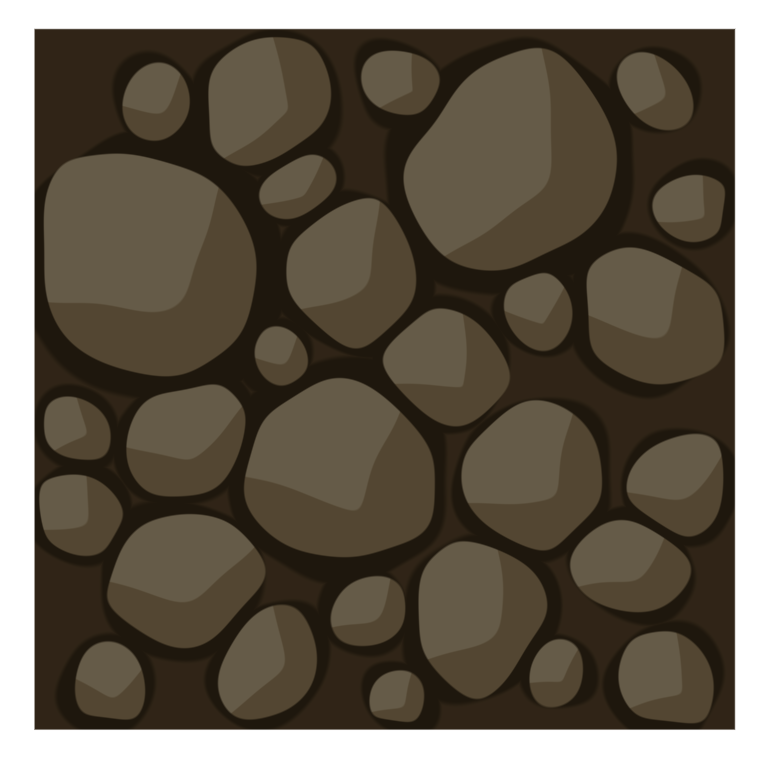
Give the GLSL for this texture, as a Shadertoy shader.

```glsl
// Flat-shaded cobbles set in dark soil, on a square panel with a white margin.
// Discs of falling size are packed greedily; their weighted Voronoi cells are
// rounded into stones, and each stone gets a lit face and a shaded face.

const vec3 PAPER = vec3(1.0);
const vec3 SOIL = vec3(0.187, 0.143, 0.089);
const vec3 SHADOW = vec3(0.118, 0.090, 0.050);
const vec3 STONE_LIT = vec3(0.397, 0.357, 0.282);
const vec3 STONE_SHADE = vec3(0.325, 0.275, 0.195);

const vec2 PANEL_MIN = vec2(0.045, 0.045);
const vec2 PANEL_MAX = vec2(0.957, 0.962);
const int STONES = 34;
const int TRIES = 380;
const float MARGIN = 0.012;       // free strip along the panel sides
const float SPACING = 0.016;      // least gap between packed discs
const float HALF_GAP = 0.006;     // inset of a stone from its cell border
const float ROUNDING = 0.12;      // corner softness, relative to radius
const float SHADOW_REACH = 0.020; // width of the dark soil around stones
const float SHADE_ANGLE = -0.85;  // direction away from the light
const float SHADE_START = 0.40;   // where the shaded face begins, in radii

vec3 stones[STONES];              // centre xy, radius z
int stoneCount = 0;

float targetRadius(int n) {
    if (n < 3) return 0.14 - 0.015 * float(n);
    return n < 11 ? 0.076 : n < 17 ? 0.052 : 0.036;
}

// Tries evenly spread centres, largest stones first; shrinks after each miss.
void packStones() {
    float radius = targetRadius(0);
    for (int i = 0; i < TRIES && stoneCount < STONES; i++) {
        vec2 c = fract(vec2(0.17, 0.66) + float(i) * vec2(0.7549, 0.5698));
        vec2 side = min(c, 1.0 - c);
        float room = min(side.x, side.y) - MARGIN;
        for (int j = 0; j < stoneCount && room >= radius; j++)
            room = min(room, distance(c, stones[j].xy) - stones[j].z - SPACING);
        if (room >= radius) {
            stones[stoneCount++] = vec3(c, min(room, radius * 1.15));
            radius = targetRadius(stoneCount);
        } else {
            radius = max(radius * 0.995, 0.027);
        }
    }
}

vec2 wobble(vec2 p) {
    return 0.005 * sin(p.yx * vec2(19.0, 17.0) + vec2(1.0, 4.0))
         + 0.002 * sin(p.yx * vec2(43.0, 47.0) + p * 21.0);
}

vec2 direction(float angle) { return vec2(cos(angle), sin(angle)); }

float softTerm(float d, float k) { return exp(min(d / k, 60.0)); }

// Soft maximum of the cell borders, the panel sides and a tilted ellipse.
float stoneDistance(vec2 p, int id, vec3 seed) {
    vec3 s = stones[id];
    float k = ROUNDING * s.z;
    vec2 q = p - s.xy;
    vec2 axis = direction(seed.x * 3.1416);
    vec2 local = vec2(dot(q, axis), dot(q, vec2(-axis.y, axis.x)));
    float sum = softTerm(length(local / vec2(1.45, 1.14)) - s.z, k);
    sum += softTerm(MARGIN - p.x, k) + softTerm(p.x - 1.0 + MARGIN, k);
    sum += softTerm(MARGIN - p.y, k) + softTerm(p.y - 1.0 + MARGIN, k);
    for (int j = 0; j < stoneCount; j++) {
        if (j == id) continue;
        vec2 away = stones[j].xy - s.xy;
        float gap = length(away);
        float border = (gap * gap + s.z * s.z - stones[j].z * stones[j].z) / (2.0 * gap);
        sum += softTerm(dot(q, away) / gap - border + HALF_GAP, k);
    }
    return k * log(sum);
}

// Two facet planes meeting in a more or less rounded corner.
float shadeDistance(vec2 q, float radius, vec3 seed) {
    float angle = SHADE_ANGLE + (seed.y - 0.5) * 1.1;
    float spread = mix(0.45, 0.85, seed.x);
    float k = radius * mix(0.02, 0.22, seed.z);
    float a = dot(q, direction(angle - spread));
    float b = dot(q, direction(angle + spread));
    float corner = k * log(softTerm(a - b, k) + 1.0) + b;
    return corner - SHADE_START * radius;
}

void mainImage(out vec4 fragColor, in vec2 fragCoord) {
    vec2 uv = fragCoord / iResolution.xy;
    vec2 p = (uv - PANEL_MIN) / (PANEL_MAX - PANEL_MIN);
    float px = 1.1 / iResolution.y;
    vec2 outside = abs(p - 0.5) - 0.5;
    float panel = max(outside.x, outside.y);
    fragColor = vec4(PAPER, 1.0);
    if (panel > 2.0 * px) return;

    // Owning cell and distance to the nearest disc
    packStones();
    vec2 w = p + wobble(p);
    int id = 0;
    float best = 1e3, halo = 1e3;
    for (int i = 0; i < stoneCount; i++) {
        vec3 s = stones[i];
        float d = distance(w, s.xy);
        float power = d * d - s.z * s.z;
        if (power < best) { best = power; id = i; }
        halo = min(halo, d - 1.12 * s.z);
    }

    // Soil, with uneven dark patches around the stones
    float patches = sin(w.x * 23.0 + 2.0 * sin(w.y * 11.0)) * sin(w.y * 19.0 + 1.3);
    halo -= SHADOW_REACH + 0.009 * patches;
    vec3 color = mix(SHADOW, SOIL, smoothstep(-0.004, 0.004, halo));

    // Stone with its two faces
    vec3 seed = fract(float(id + 1) * vec3(0.618, 0.414, 0.732));
    float shade = shadeDistance(w - stones[id].xy, stones[id].z, seed);
    vec3 face = mix(STONE_LIT, STONE_SHADE, smoothstep(-px, px, shade));
    color = mix(face, color, smoothstep(-px, px, stoneDistance(w, id, seed)));

    fragColor.rgb = mix(color, PAPER, smoothstep(-px, px, panel));
}
```
